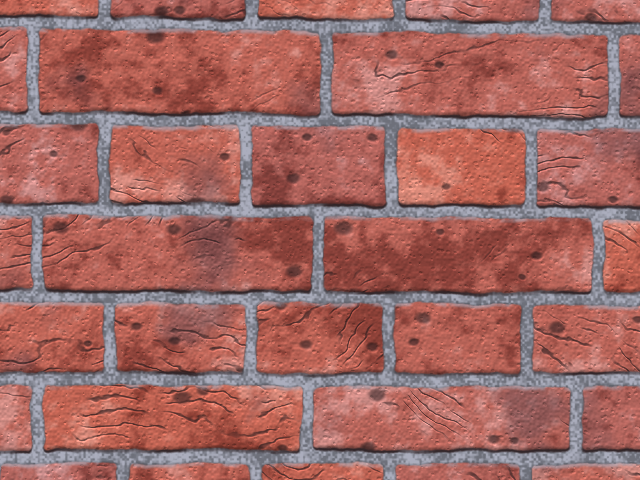
A WebGL 2 fragment shader for this texture:

```glsl
#version 300 es
precision highp float;
// Weathered red brick wall: alternating stretcher and header courses in grey mortar.
#define TOP 0.0521           // upper edge of the first full course
#define COURSE 0.2023        // its height
#define COURSE_SHRINK 0.0045 // courses get lower down the wall
#define HEADER 0.302         // length of a short brick with its joint
#define HEADER_SHRINK 0.005
#define JOINT 0.0125         // half width of a mortar joint
#define ROUGH_EDGE 0.01
#define RELIEF 0.55
#define CREASES 0.5
uniform vec2 u_resolution;
out vec4 outColor;

const vec3 BRICK = vec3(0.72, 0.405, 0.36);
const vec3 BRICK_LIGHT = vec3(0.81, 0.56, 0.53);
const vec3 BRICK_DARK = vec3(0.53, 0.26, 0.23);
const vec3 MORTAR = vec3(0.67, 0.68, 0.74);
const vec3 MORTAR_DARK = vec3(0.43, 0.44, 0.48);
const vec3 SHADOW = vec3(0.18, 0.13, 0.14);

float hash(vec2 p) {
  vec3 a = fract(p.xyx * vec3(0.1031, 0.1030, 0.0973));
  a += dot(a, a.yzx + 33.33);
  return fract((a.x + a.y) * a.z);
}
float noise(vec2 p) {
  vec2 i = floor(p), f = fract(p), e = vec2(0.0, 1.0);
  f = f * f * (3.0 - 2.0 * f);
  return mix(mix(hash(i), hash(i + e.yx), f.x), mix(hash(i + e.xy), hash(i + e.yy), f.x), f.y);
}
float fbm(vec2 p) {
  float sum = 0.0, amp = 0.516;
  for (int i = 0; i < 5; i++) {
    sum += amp * noise(p);
    p = mat2(1.6, 1.2, -1.2, 1.6) * p + 7.3;
    amp *= 0.5;
  }
  return sum;
}
// Cellular pits: only cells above the rarity hold one, each of its own size.
float pits(vec2 p, float rarity) {
  float depth = 0.0;
  for (int i = 0; i < 9; i++) {
    vec2 c = floor(p) + vec2(i % 3, i / 3) - 1.0;
    vec2 center = c + 0.2 + 0.6 * vec2(hash(c), hash(c + 41.7));
    float radius = 0.16 + 0.26 * hash(c + 17.9);
    float pit = 1.0 - smoothstep(radius * 0.4, radius, length((p - center) * vec2(0.8, 1.1)));
    depth = max(depth, pit * step(rarity, hash(c + 93.1)));
  }
  return depth;
}
// Folds in the clay: broken lines along a direction chosen per brick.
float creases(vec2 p, float seed) {
  float a = mix(-0.65, 0.65, seed);
  vec2 r = mat2(cos(a), -sin(a), sin(a), cos(a)) * p;
  float s = r.y * 34.0 + 5.0 * fbm(r * vec2(6.0, 9.0) + seed * 50.0);
  float fold = 1.0 - smoothstep(0.02, 0.13, abs(fract(s) - 0.5));
  float patches = smoothstep(0.50, 0.70, noise(p * vec2(7.0, 10.0) + seed * 31.0));
  return fold * patches * smoothstep(0.3, 0.6, noise(r * vec2(20.0, 50.0)));
}
float surface(vec2 p, float seed) {
  vec2 bent = p + 0.005 * (vec2(noise(p * 60.0), noise(p * 60.0 + 9.0)) - 0.5);
  return 0.8 * fbm(p * vec2(30.0, 38.0)) + 0.45 * noise(p * 190.0) - 0.4 * pits(bent * 85.0, 0.68)
       - 0.8 * pits(bent * 20.0, 0.9) - CREASES * creases(p, seed);
}
float roundBox(vec2 p, vec2 halfSize, float r) {
  vec2 q = abs(p) - halfSize + r;
  return length(max(q, 0.0)) + min(max(q.x, q.y), 0.0) - r;
}
// Corner of a brick: its joint, slightly uneven, and its course edge.
vec2 corner(float id, float k, float row, float start, float len) {
  float x = start + len * id + 0.012 * (hash(vec2(id, k) + 5.5) - 0.5);
  return vec2(x, TOP + COURSE * row - COURSE_SHRINK * row * row);
}

void main() {
  vec2 p = gl_FragCoord.xy / u_resolution.y;
  p.y = 1.0 - p.y;
  float aa = 1.2 / u_resolution.y;
  // Slight tilt that fades downwards, and ragged edges.
  vec2 q = p - vec2(0.0, 0.012 * (1.0 - p.y) * (p.x - 0.6));
  q += 0.0015 * vec2(sin(p.y * 37.0 + 2.0 * sin(p.x * 9.0)), sin(p.x * 23.0 + p.y * 11.0));
  q += ROUGH_EDGE * (vec2(fbm(p * 32.0), fbm(p * 32.0 + 19.0)) - 0.5);
  // Course and brick that hold this point.
  float root = sqrt(COURSE * COURSE - 4.0 * COURSE_SHRINK * (q.y - TOP));
  float k = floor((COURSE - root) / (2.0 * COURSE_SHRINK));
  bool header = mod(k, 2.0) > 0.5;
  float len = (HEADER - HEADER_SHRINK * k) * (header ? 1.0 : 2.0);
  float start = header ? 0.2153 + 0.00174 * k * k : 0.0747;
  float id = floor((q.x - start) / len);
  vec2 lo = corner(id, k, k, start, len), hi = corner(id + 1.0, k, k + 1.0, start, len);
  float seed = hash(vec2(id, k) * 3.7 + 12.3);
  vec2 pos = q - 0.5 * (lo + hi);
  vec2 halfSize = 0.5 * (hi - lo) - JOINT - vec2(0.001, 0.003) * seed;
  float d = roundBox(pos, halfSize, 0.009);
  // Fired clay: mottled, tinted per brick, lit from above.
  float tone = 0.6 * fbm(p * 8.0 + seed * 20.0) + 0.4 * fbm(p * 45.0) + 0.12 * (seed - 0.5);
  vec3 clay = mix(BRICK_DARK, BRICK, smoothstep(0.27, 0.47, tone));
  clay = mix(clay, BRICK_LIGHT, smoothstep(0.50, 0.70, tone));
  clay *= mix(vec3(1.05, 0.96, 0.89), vec3(0.96, 0.98, 1.04), hash(vec2(k, id) + 8.8));
  clay = mix(clay, vec3(0.44, 0.30, 0.32), 0.55 * smoothstep(0.60, 0.78, fbm(p * 4.5 + 31.0)));
  float slope = surface(p, seed) - surface(p - vec2(0.001, 0.003), seed);
  clay *= 1.0 + RELIEF * clamp(slope, -0.7, 0.5);
  clay = mix(clay, SHADOW, 0.55 * max(creases(p, seed), pits(p * 20.0, 0.9)));
  float topRim = smoothstep(-0.011, -0.002, -pos.y - halfSize.y);
  clay = mix(clay, MORTAR, 0.6 * topRim * smoothstep(0.35, 0.6, fbm(p * 25.0 + 3.0)));
  clay *= 1.0 - 0.3 * smoothstep(-0.010, 0.0, pos.y - halfSize.y);
  // Sandy mortar, shaded close to the bricks and below their lower edges.
  float sand = 0.55 * fbm(p * 22.0 + 60.0) + 0.45 * noise(p * 210.0);
  vec3 wall = mix(MORTAR_DARK, MORTAR, smoothstep(0.25, 0.72, sand));
  wall *= 0.8 + 0.2 * smoothstep(0.0, 0.006, d);
  float shade = 1.0 - smoothstep(-0.003, 0.003, roundBox(pos - vec2(0.0, 0.006), halfSize, 0.009));
  wall = mix(wall, SHADOW, shade * (0.4 + 0.55 * smoothstep(0.35, 0.65, noise(p * vec2(14.0, 30.0)))));
  outColor = vec4(mix(clay, wall, smoothstep(-aa, aa, d)), 1.0);
}
```
